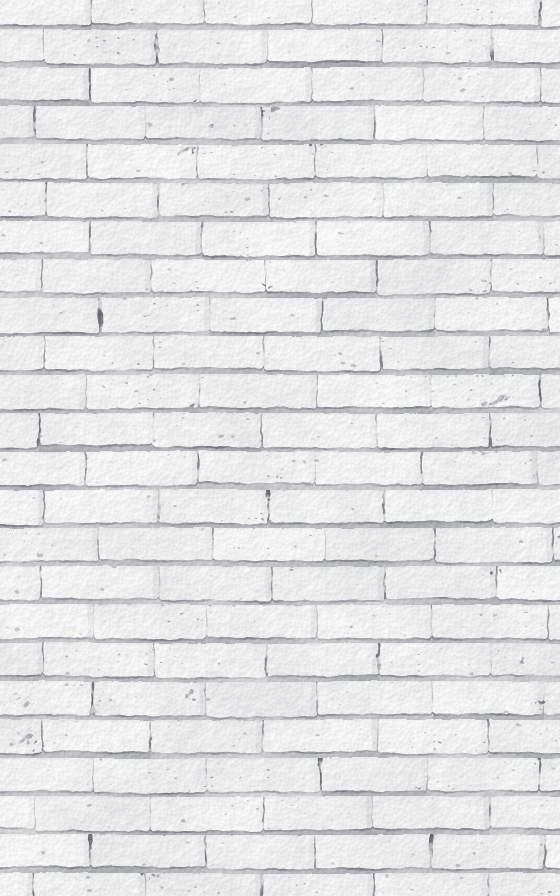
This texture is drawn by a WebGL 2 fragment shader. Its source:

```glsl
#version 300 es
precision highp float;
// White painted brick wall: running bond, grey bed shadows, broken cracks and worn plaster.
uniform vec2 u_resolution;
out vec4 outColor;

const vec3 PAINT = vec3(0.935, 0.936, 0.94);
const vec3 SHADOW = vec3(0.54, 0.545, 0.565);
const vec2 BRICK = vec2(0.1258, 0.0428);   // pitch in canvas heights
const float TOP_PHASE = 0.23;              // part of a course cut off at the top

float hash(vec2 p) {
    vec3 h = fract(vec3(p.xyx) * 0.1031);
    h += dot(h, h.yzx + 33.33);
    return fract((h.x + h.y) * h.z);
}

// Layered sines, roughly -1 to 1
float waves(vec2 p) {
    float sum = 0.0, amp = 0.5;
    for (int i = 0; i < 4; i++) {
        sum += amp * sin(p.x + 1.7 * sin(p.y));
        p = mat2(1.5, 1.2, -1.2, 1.5) * p + 2.3;
        amp *= 0.55;
    }
    return sum;
}

// Distance to the nearest scattered cell centre
float cellular(vec2 p) {
    vec2 id = floor(p), f = fract(p);
    float nearest = 2.0;
    for (int y = -1; y <= 1; y++)
        for (int x = -1; x <= 1; x++) {
            vec2 o = vec2(x, y), n = id + o;
            vec2 centre = o + vec2(hash(n), hash(n + 41.7));
            nearest = min(nearest, length(centre - f));
        }
    return nearest;
}

// Slope of the cellular surface, lit from the upper left
float relief(vec2 p) {
    return cellular(p) - cellular(p + vec2(-0.22, 0.32));
}

// Sparse soft-edged spots, at most one in each cell
float spots(vec2 p, float density, float soft) {
    vec2 id = floor(p);
    vec2 d = fract(p) - 0.3 - 0.4 * vec2(hash(id), hash(id + 7.3));
    d.y *= 1.5;
    float radius = mix(0.06, 0.22, hash(id + 3.1));
    float present = step(1.0 - density, hash(id + 19.7));
    return present * (1.0 - smoothstep(radius - soft, radius + soft, length(d)));
}

// x: signed distance to the nearest upright joint, y: joint number
vec2 uprightJoint(float x, float row) {
    float start = mix(0.1035, 0.046, mod(row, 2.0));
    start += 0.014 * (hash(vec2(row, 5.0)) - 0.5);
    float u = (x - start) / BRICK.x;
    float joint = floor(u + 0.5);
    float shift = 0.06 * (hash(vec2(joint, row) + 11.0) - 0.5);
    return vec2((u - joint - shift) * BRICK.x, joint);
}

// Brightness of the plaster; wear near the edges raises the damage
float plaster(vec2 q, float px, float edge) {
    float light = 0.985 + 0.05 * waves(q * 21.0) + 0.03 * waves(q * vec2(90.0, 60.0));
    light += 0.17 * relief(q * 215.0) + 0.09 * relief(q * 75.0);
    float worn = smoothstep(0.1, 0.7, waves(q * 17.0 + 4.0));
    vec2 rough = q + 0.0012 * vec2(waves(q * 260.0), waves(q * 230.0 + 6.0));
    light -= (0.15 + 0.5 * worn) * spots(rough * 125.0, 0.16, px * 90.0);
    light -= 0.45 * spots(rough * 75.0 + 8.0, 0.05, px * 60.0);
    // Flaked patches: pale floor with dark broken rims
    vec2 ragged = q * 21.0 + 0.2 * vec2(waves(q * 130.0), waves(q * 110.0 + 6.0));
    float chip = spots(ragged, 0.07 + 0.1 * edge, 0.04);
    float rim = smoothstep(0.05, 0.3, -relief(q * 105.0));
    return light - chip * (0.05 + (0.5 + 0.5 * edge) * rim);
}

void main() {
    vec2 q = gl_FragCoord.xy / u_resolution.y;
    float px = 1.0 / u_resolution.y, aa = 0.6 * px;

    // Course and position in it, counted downwards from the top
    float course = (1.0 - q.y) / BRICK.y + TOP_PHASE;
    course += 0.025 * waves(q * vec2(14.0, 9.0)) + 0.012 * waves(q * 170.0);
    float row = floor(course), down = fract(course);

    vec2 upright = uprightJoint(q.x, row);
    float across = upright.x + 0.0011 * waves(q * 140.0);
    vec2 brick = vec2(upright.y - step(across, 0.0), row);
    float nearJoint = 1.0 - smoothstep(0.0, 0.02, abs(across));

    float light = plaster(q, px, nearJoint) + 0.07 * (hash(brick + 2.0) - 0.5);
    light *= mix(0.93, 1.0, smoothstep(0.0, 0.06, down));

    // Upright joint: pale mortar strip beside a thin broken crack
    vec2 jointId = vec2(upright.y, row);
    float strength = hash(jointId + 23.0);
    float strip = smoothstep(-0.008, -0.006, across) * (1.0 - smoothstep(-aa, aa, across));
    light -= strip * 0.14 * hash(jointId + 31.0);
    float gouge = pow(strength, 6.0) * smoothstep(-0.2, 0.7, waves(q * 85.0 + 3.0));
    float halfWidth = 0.0006 + 0.0005 * strength + 0.003 * gouge;
    float crack = 1.0 - smoothstep(halfWidth - aa, halfWidth + aa, abs(across));
    float broken = mix(0.25, 1.1, smoothstep(-0.5, 0.4, waves(q * 120.0 + 9.0)));
    light -= crack * broken * mix(0.3, 1.15, strength);

    // Bed joint: crisp broken line under the brick lip, then flat grey mortar
    float lip = 0.86 + 0.09 * (hash(brick + 17.0) - 0.5);
    lip += 0.022 * waves(q * 75.0) + 0.015 * waves(q * 240.0);
    lip -= 0.05 * (1.0 - smoothstep(0.0, 0.003, abs(across)));
    float below = (down - lip) * BRICK.y;
    float mortar = 0.52 + 0.16 * waves(q * vec2(26.0, 40.0) + row);
    mortar += 0.22 * (hash(brick + 29.0) - 0.5) + 0.2 * relief(q * 170.0);
    float lineDepth = 0.3 + 0.3 * waves(q * vec2(60.0, 20.0) + row * 3.0);
    float line = 1.0 - smoothstep(0.0012, 0.0032, below);
    float bed = mortar - lineDepth * line;
    light = mix(light, bed, smoothstep(-aa, aa, below));

    outColor = vec4(mix(SHADOW, PAINT, clamp(light, -0.4, 1.1)), 1.0);
}
```
